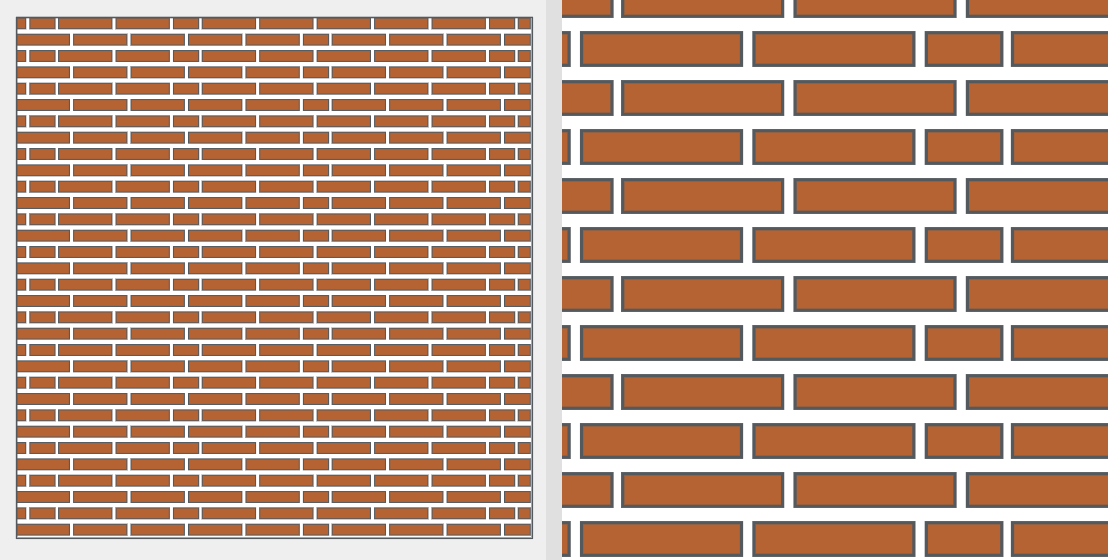
Left, the full canvas; right, a detail of the centre.
A Shadertoy shader for this pattern:

```glsl
// Signed distance to the rectangle spanning two corners
float rectDistance(vec2 p, vec2 lo, vec2 hi) {
    vec2 d = abs(p - 0.5 * (lo + hi)) - 0.5 * (hi - lo);
    return length(max(d, 0.0)) + min(max(d.x, d.y), 0.0);
}

// Coverage of the inside of a distance field, softened over one pixel
float coverage(float dist, float pixel) {
    return clamp(0.5 - dist / pixel, 0.0, 1.0);
}

// Distance to the nearest brick; the canvas is 768 units high, y runs down
float brickDistance(vec2 p) {
    // Courses alternate in offset and in where their half bricks sit
    float course = clamp(floor((p.y - 21.0) / 22.4), 0.0, 31.0);
    bool upper = mod(course, 2.0) < 0.5;
    float origin = upper ? 38.2 : 19.4;
    vec3 halves = upper ? vec3(0.0, 5.0, 16.0) : vec3(10.0, 99.0, 99.0);

    // Every half brick shifts the pairing of the cells after it
    float cell = floor((p.x - origin) / 39.4);
    float halvesBefore = dot(step(halves + 0.5, vec3(cell)), vec3(1.0));
    float first = cell - mod(cell + halvesBefore, 2.0);
    bool isHalf = any(equal(halves, vec3(cell)));

    float left = origin + first * 39.4 + 2.0;
    float right = left + (isHalf ? 36.0 : 74.6);
    float top = 23.8 + course * 22.4;

    // Cut the end bricks at the wall edges
    return rectDistance(p, vec2(max(left, 22.0), top),
                        vec2(min(right, 728.0), top + 16.4));
}

void mainImage(out vec4 fragColor, in vec2 fragCoord) {
    float pixel = 768.0 / iResolution.y;
    vec2 p = vec2(fragCoord.x, iResolution.y - fragCoord.y) * pixel;
    vec3 lineColor = vec3(0.33, 0.35, 0.37);

    // Margin and mortar
    float wall = rectDistance(p, vec2(22.8, 24.0), vec2(730.0, 738.2));
    vec3 color = mix(vec3(0.937), vec3(1.0), coverage(wall, pixel));

    // Outlined bricks
    float brick = brickDistance(p);
    color = mix(color, lineColor, coverage(brick, pixel));
    color = mix(color, vec3(0.71, 0.39, 0.20), coverage(brick + 1.5, pixel));

    // Frame
    color = mix(color, lineColor, coverage(abs(wall) - 1.1, pixel));
    fragColor = vec4(color, 1.0);
}
```
